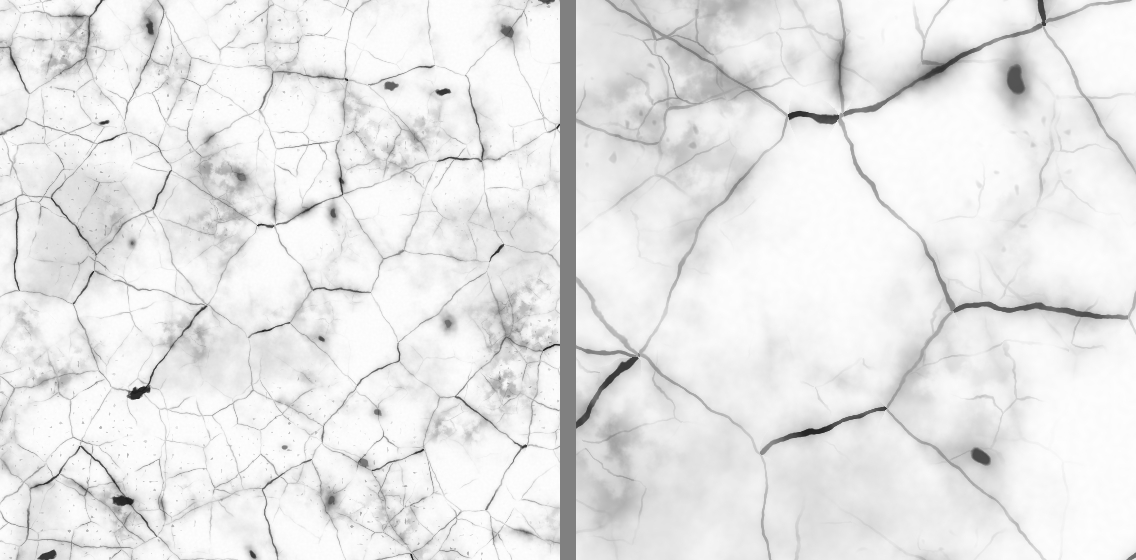
Left: the whole. Right: its middle third, enlarged.
Give the GLSL for this texture, as a WebGL 2 fragment shader.

```glsl
#version 300 es
precision highp float;
// Pale cracked plaster with fine fissures, grey mottling and dark pits.

#define PAPER 0.988        // base brightness
#define COARSE_CELLS 7.0   // large slabs across the canvas
#define MEDIUM_CELLS 13.0  // smaller fragments
#define FINE_CELLS 25.0    // hairline crazing
#define CRACK_WIDTH 0.0013 // half width of a strong crack
#define CRACK_INK 0.85     // darkness of the strongest cracks
#define HALO_WIDTH 0.011   // reach of the dirt beside cracks
#define HALO_INK 0.24
#define STAIN_INK 0.30
#define PIT_GRID 8.0
#define PIT_CHANCE 0.36
#define PIT_RADIUS 0.0075

uniform vec2 u_resolution;
out vec4 fragColor;

vec2 hash2(vec2 p) {
  vec3 q = fract(vec3(p.xyx) * vec3(0.1031, 0.1030, 0.0973));
  q += dot(q, q.yzx + 33.33);
  return fract((q.xx + q.yz) * q.zy);
}

float cornerSlope(vec2 cell, vec2 offset) {
  float angle = 6.2832 * hash2(cell + 71.0).x;
  return dot(vec2(cos(angle), sin(angle)), offset);
}

float gradientNoise(vec2 p) {
  vec2 i = floor(p), f = p - i;
  vec2 u = f * f * f * (f * (f * 6.0 - 15.0) + 10.0);
  vec2 e = vec2(1.0, 0.0);
  float low = mix(cornerSlope(i, f), cornerSlope(i + e, f - e), u.x);
  float high = mix(cornerSlope(i + e.yx, f - e.yx), cornerSlope(i + 1.0, f - 1.0), u.x);
  return mix(low, high, u.y);
}

float fbm(vec2 p) {
  float sum = 0.0, amp = 0.7;
  for (int k = 0; k < 5; k++) {
    sum += amp * gradientNoise(p);
    p = mat2(1.6, 1.2, -1.2, 1.6) * p + 17.3;
    amp *= 0.5;
  }
  return sum;
}

// Distance to the nearest cell border (x) and a random value per border (y).
vec2 cellBorder(vec2 p, float cells) {
  p = p * cells + cells * 3.7;
  vec2 i = floor(p), f = p - i, nearest = vec2(0.0), home = vec2(0.0);
  float best = 9.0;
  for (int y = -1; y <= 1; y++)
    for (int x = -1; x <= 1; x++) {
      vec2 g = vec2(x, y), r = g + hash2(i + g) - f;
      if (dot(r, r) < best) { best = dot(r, r); nearest = r; home = g; }
    }
  float edge = 9.0, id = 0.0;
  for (int y = -2; y <= 2; y++)
    for (int x = -2; x <= 2; x++) {
      vec2 g = home + vec2(x, y), r = g + hash2(i + g) - f, across = r - nearest;
      if (dot(across, across) < 1e-5) continue;
      float d = dot(0.5 * (nearest + r), normalize(across));
      if (d < edge) {
        edge = d;
        id = fract(hash2(i + g + 5.0).x + hash2(i + home + 5.0).x);
      }
    }
  return vec2(edge / cells, id);
}

float crackLine(float d, float width, float pixel) {
  float core = 1.0 - smoothstep(width - pixel, width + pixel, d);
  return max(core * min(1.0, width / pixel + 0.35), 0.3 * exp(-d / (width * 2.0)));
}

// Scattered ragged pits, each with a soft smudge along its own direction.
float pits(vec2 p, float pixel) {
  vec2 base = floor(p * PIT_GRID);
  float ink = 0.0;
  float ragged = 0.45 * fbm(p * 75.0) + 0.5 * gradientNoise(p * 110.0);
  for (int y = -1; y <= 1; y++)
    for (int x = -1; x <= 1; x++) {
      vec2 cell = base + vec2(x, y), kind = hash2(cell + 31.0), look = hash2(cell + 57.0);
      if (kind.x > PIT_CHANCE) continue;
      vec2 q = p - (cell + hash2(cell + 13.0)) / PIT_GRID;
      float angle = 0.6 - 2.2 * look.x, c = cos(angle), s = sin(angle);
      q = mat2(c, -s, s, c) * q / vec2(1.0 + 1.3 * look.y, 1.0);
      float radius = PIT_RADIUS * mix(0.45, 1.25, kind.y);
      float d = length(q) / radius + ragged;
      float soft = pixel / radius + 0.3 * look.x;
      float core = (1.0 - smoothstep(1.0 - soft, 1.0 + soft, d)) * mix(0.45, 0.82, look.y);
      float smudge = 0.5 * look.x * exp(-0.28 * max(d, 0.0) * max(d, 0.0));
      ink = max(ink, max(core, smudge));
    }
  return ink;
}

void main() {
  vec2 p = gl_FragCoord.xy / u_resolution.y;
  float pixel = 0.8 / u_resolution.y;

  // Bend the cell borders into natural fissures
  vec2 warped = p + 0.024 * vec2(fbm(p * 7.0), fbm(p * 7.0 + 40.0))
                  + 0.004 * vec2(fbm(p * 42.0 + 9.0), fbm(p * 42.0 + 63.0));
  vec2 coarse = cellBorder(warped, COARSE_CELLS);
  vec2 medium = cellBorder(warped + 0.31, MEDIUM_CELLS);
  vec2 fine = cellBorder(warped + 0.008 * fbm(p * 30.0), FINE_CELLS);

  // Slow and fast variation shared by the parts
  float region = fbm(p * 3.2 + 4.0);
  float dirt = fbm(p * 6.0 + 21.0);
  float grain = fbm(p * 48.0 + 8.0);
  float wear = smoothstep(-0.45, 0.3, gradientNoise(p * 24.0) + 0.4 * grain);

  // Cracks: a few bold, most faint and broken
  float bold = mix(0.28, 1.0, pow(coarse.y, 2.5)) * mix(0.5, 1.0, wear);
  float cracks = CRACK_INK * bold * crackLine(coarse.x, CRACK_WIDTH * (0.45 + bold), pixel);
  float mediumInk = smoothstep(-0.22, 0.2, region) * mix(0.15, 0.55, medium.y) * wear;
  cracks = max(cracks, mediumInk * crackLine(medium.x, CRACK_WIDTH * 0.65, pixel));
  float fineInk = 0.3 * smoothstep(0.0, 0.3, dirt) * fine.y * wear;
  cracks = max(cracks, fineInk * crackLine(fine.x, CRACK_WIDTH * 0.5, pixel));

  // Dirt gathered beside the cracks, densest in small knots
  float border = min(coarse.x, medium.x + 0.006);
  float halo = HALO_INK * exp(-border / HALO_WIDTH) * smoothstep(-0.15, 0.45, dirt + 0.2 * grain);
  float knot = smoothstep(0.28, 0.58, gradientNoise(p * 12.0 + 3.0) + 0.12 * grain);
  halo += 0.6 * knot * exp(-coarse.x / 0.006);

  // Broad washes, mottled stains and tiny specks
  float wash = 0.11 * smoothstep(-0.02, 0.42, fbm(p * 4.0 + 55.0) + 0.12 * grain);
  float stain = STAIN_INK * smoothstep(0.1, 0.55, dirt) * smoothstep(-0.2, 0.25, grain);
  float specks = 0.28 * smoothstep(0.36, 0.55, gradientNoise(p * 125.0))
               * smoothstep(-0.1, 0.35, region + 0.5 * dirt);

  float light = PAPER + 0.012 * gradientNoise(p * 190.0);
  light *= (1.0 - wash) * (1.0 - stain) * (1.0 - specks);
  light *= (1.0 - min(halo, 0.75)) * (1.0 - cracks);
  light *= 1.0 - pits(p, pixel);
  fragColor = vec4(vec3(clamp(light, 0.13, 1.0)), 1.0);
}
```
